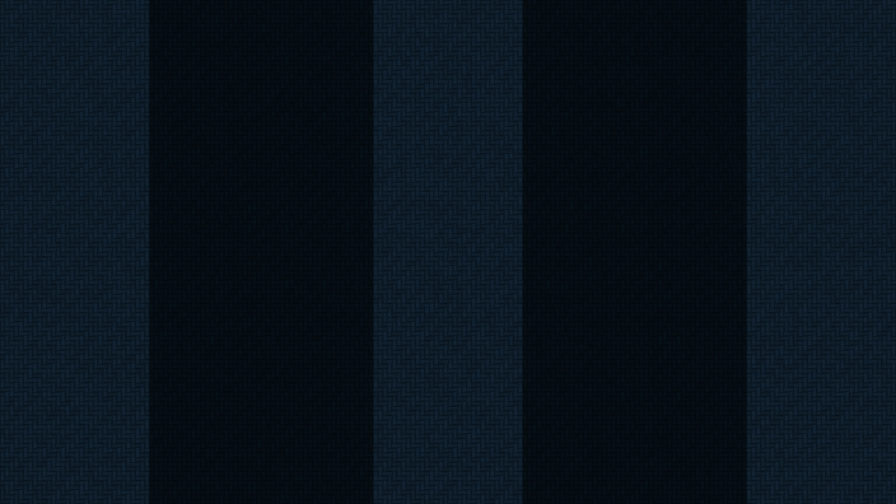
Write a WebGL 2 fragment shader that draws this pattern.

```glsl
#version 300 es
precision highp float;

uniform vec2 u_resolution;
out vec4 fragColor;

float hash(vec2 p) {
    return fract(sin(dot(p, vec2(127.1, 311.7))) * 43758.5453);
}

// Twill cloth: x is the thread shade, y the depth of the gaps
vec2 weave(vec2 uv) {
    vec2 cell = uv * 192.0;
    vec2 id = floor(cell);
    vec2 edge = abs(fract(cell) - 0.5);

    // Crosswise threads lie on top in two cells of every four
    float crosswise = step(mod(id.x - id.y, 4.0), 1.5);
    float across = mix(edge.x, edge.y, crosswise);
    float along = mix(edge.y, edge.x, crosswise);
    float gap = smoothstep(0.2, 0.48, across);
    gap = max(gap, 0.45 * smoothstep(0.3, 0.5, along));
    float wear = 0.16 * (hash(id) - 0.5);
    return vec2(1.14 - 0.07 * crosswise + wear, gap);
}

// Wide vertical bands, light first, with soft edges
float lightBand(float x, float blur) {
    float period = 5.0 / 12.0;
    float t = mod(x + period * 0.3, period) - period * 0.5;
    return 1.0 - smoothstep(-blur, blur, abs(t) - 1.0 / 12.0);
}

vec3 cloth(vec2 uv, float blur) {
    vec3 darkDye = vec3(0.020, 0.049, 0.072);
    vec3 blueDye = vec3(0.059, 0.112, 0.162);
    vec3 gapBlue = vec3(0.024, 0.070, 0.104);
    vec2 thread = weave(uv);
    vec3 blue = mix(blueDye, gapBlue, thread.y);
    vec3 dark = darkDye * (1.05 - 0.45 * thread.y);
    return mix(dark, blue, lightBand(uv.x, blur)) * thread.x;
}

void main() {
    // Average a small grid so that the fine threads stay smooth
    vec3 color = vec3(0.0);
    for (int j = 0; j < 3; j++) {
        for (int i = 0; i < 3; i++) {
            vec2 offset = (vec2(i, j) - 1.0) / 3.0;
            vec2 uv = (gl_FragCoord.xy + offset) / u_resolution.x;
            color += cloth(uv, 0.5 / u_resolution.x);
        }
    }
    fragColor = vec4(color / 9.0, 1.0);
}
```
